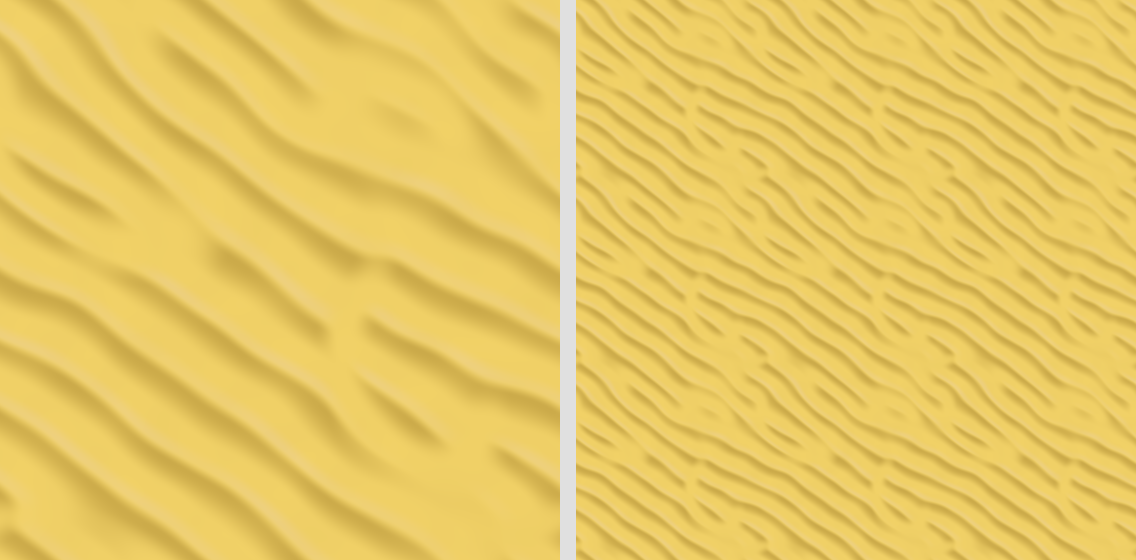
Left: one tile. Right: repeated 3 by 3.
This texture is drawn by a Shadertoy shader. Its source:

```glsl
// Seamless wind-rippled sand: soft slanting ridges that fork, fade and end.
#define RIPPLES vec2(5.0, 7.0)   // whole ripple counts across and up the tile
#define SPREAD 1.4               // spread of wave counts, sets how often ridges break
#define WARP 0.016               // sideways wander of the ridges
#define WARP_CELLS 6.0           // wander cells per tile
#define PATCH_CELLS 7.0          // cells of the uneven shading
#define SAND vec3(0.940, 0.815, 0.400)
#define CREST vec3(0.932, 0.815, 0.490)
#define SHADE vec3(0.800, 0.670, 0.290)

const float TAU = 6.28319;

float hash(vec2 p) {
    return fract(sin(dot(p, vec2(127.1, 311.7))) * 43758.5);
}

// Slope of one lattice corner, wrapped to the tile, times the offset from it
float corner(vec2 cell, vec2 offset, float period, float seed) {
    float angle = TAU * hash(mod(cell, period) + seed);
    return dot(vec2(cos(angle), sin(angle)), offset);
}

// Gradient noise that repeats once per tile
float tileNoise(vec2 uv, float period, float seed) {
    vec2 p = uv * period;
    vec2 cell = floor(p);
    vec2 f = p - cell;
    vec2 w = f * f * f * (f * (f * 6.0 - 15.0) + 10.0);
    vec2 e = vec2(1.0, 0.0);
    float low = mix(corner(cell, f, period, seed),
                    corner(cell + e.xy, f - e.xy, period, seed), w.x);
    float high = mix(corner(cell + e.yx, f - e.yx, period, seed),
                     corner(cell + e.xx, f - e.xx, period, seed), w.x);
    return mix(low, high, w.y);
}

// Sum of similar plane waves as a complex number: its angle is the ripple
// phase, and its length drops to zero where a ridge ends
vec2 rippleField(vec2 uv) {
    vec2 sum = vec2(0.0);
    float power = 0.0;
    for (int j = -3; j <= 3; j++) {
        for (int i = -3; i <= 3; i++) {
            vec2 shift = vec2(i, j);
            float weight = exp(-dot(shift, shift) / (2.0 * SPREAD * SPREAD));
            float angle = TAU * (dot(RIPPLES + shift, uv) + hash(shift + 19.0));
            sum += weight * vec2(cos(angle), sin(angle));
            power += weight * weight;
        }
    }
    return sum / sqrt(power);
}

void mainImage(out vec4 fragColor, in vec2 fragCoord) {
    vec2 uv = fragCoord / iResolution.xy;

    // Wandering ridge lines
    vec2 wander = vec2(tileNoise(uv, WARP_CELLS, 3.0), tileNoise(uv, WARP_CELLS, 41.0));
    vec2 field = rippleField(uv + WARP * wander);
    float t = fract(0.5 - atan(field.y, field.x) / TAU);
    float strength = smoothstep(0.08, 0.65, length(field));

    // Each ripple: pale crest, quick drop into shade, slow return to flat sand
    float patchy = tileNoise(uv, PATCH_CELLS, 73.0);
    float tail = 0.84 + 0.14 * patchy;
    float crest = smoothstep(0.02, 0.22, t) * (1.0 - smoothstep(0.22, 0.36, t));
    float shade = smoothstep(0.25, 0.43, t) * (1.0 - smoothstep(0.43, tail, t));

    // Uneven light
    crest *= strength * clamp(0.75 - 0.7 * patchy, 0.0, 1.0);
    shade *= strength * clamp(0.95 + 0.4 * patchy, 0.0, 1.0);

    vec3 color = mix(SAND, CREST, crest);
    color = mix(color, SHADE, shade);
    color *= 1.0 + 0.012 * tileNoise(uv, 12.0, 97.0);
    fragColor = vec4(color, 1.0);
}
```
